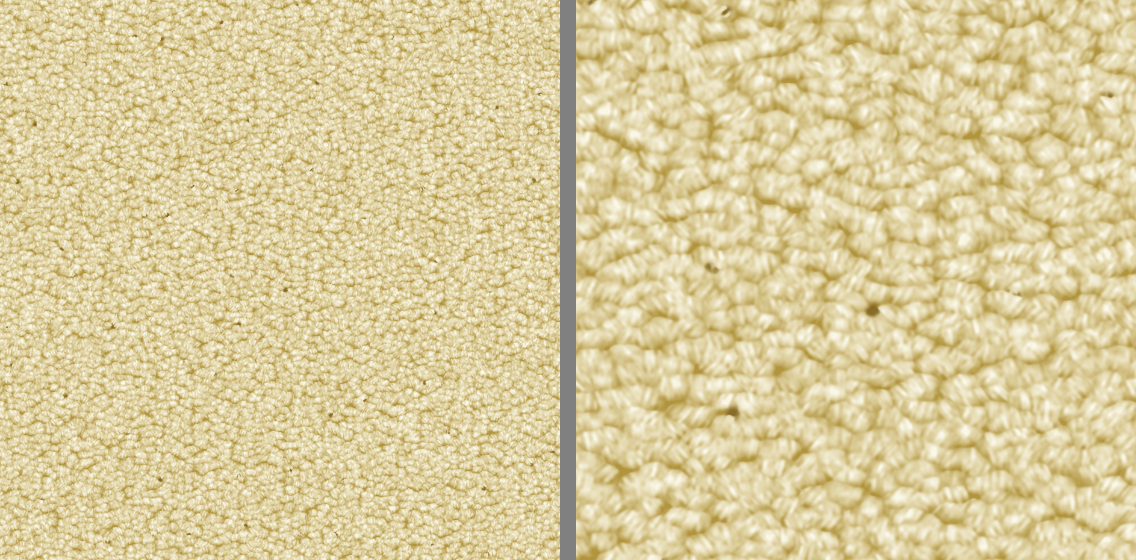
Left: the whole. Right: its middle third, enlarged.
This texture is drawn by a three.js fragment shader. Its source:

```glsl
#define TUFTS vec2(74.0, 94.0)
#define JITTER 0.72
#define SOFTNESS 10.0
#define CREASE 1.35
#define TOP_LIGHT 0.48
#define TUFT_VARIATION 0.2
#define FIBRE 0.78
#define PIT_GRID 11.0
#define PIT_RADIUS 0.006
#define TAN vec3(0.76, 0.67, 0.39)
#define CREAM vec3(0.95, 0.93, 0.84)
#define PIT_BROWN vec3(0.50, 0.39, 0.12)

varying vec2 vUv;

vec3 hash3(vec2 p) {
  vec3 q = fract(p.xyx * vec3(0.1031, 0.1030, 0.0973));
  q += dot(q, q.yxz + 33.33);
  return fract((q.xxy + q.yzz) * q.zyx);
}

float noise(vec2 p) {
  vec2 cell = floor(p);
  vec2 f = fract(p);
  f = f * f * (3.0 - 2.0 * f);
  float low = mix(hash3(cell).x, hash3(cell + vec2(1.0, 0.0)).x, f.x);
  float high = mix(hash3(cell + vec2(0.0, 1.0)).x, hash3(cell + 1.0).x, f.x);
  return mix(low, high, f.y);
}

vec2 rotate(vec2 p, float angle) {
  float c = cos(angle);
  float s = sin(angle);
  return vec2(c * p.x - s * p.y, s * p.x + c * p.y);
}

// Softly blended yarn domes, lit from above and streaked with fibres
float pileTone(vec2 uv) {
  vec2 p = uv * TUFTS;
  vec2 home = floor(p);
  float weightSum = 0.0;
  float shadeSum = 0.0;
  for (int j = -1; j <= 1; j++) {
    for (int i = -1; i <= 1; i++) {
      vec2 cell = home + vec2(float(i), float(j));
      vec3 place = hash3(cell + 17.0);
      vec3 kind = hash3(cell + 211.0);
      // Alternate columns are staggered
      vec2 centre = cell + 0.5 + JITTER * (place.xy - 0.5);
      centre.y += 0.5 * mod(cell.x, 2.0) - 0.25;
      vec2 d = p - centre;
      vec2 e = rotate(d, 1.3 * (place.z - 0.5));
      vec2 stretch = vec2(mix(0.85, 1.12, kind.z), 1.08);
      float depth = dot(e * stretch, e * stretch) - 0.12 * kind.x;
      float weight = exp(-SOFTNESS * depth);
      float streak = noise(vec2(e.x * 5.4, e.y * 1.9) + 90.0 * kind.yz + 10.0);
      float shade = TOP_LIGHT * d.y + TUFT_VARIATION * (kind.y - 0.5)
                  + FIBRE * (streak - 0.5);
      shadeSum += weight * shade;
      weightSum += weight;
    }
  }
  float depth = -log(max(weightSum, 0.00001)) / SOFTNESS;
  return 0.6 + shadeSum / max(weightSum, 0.00001) - CREASE * (depth - 0.07);
}

// Rare small ragged holes
float pitMask(vec2 uv) {
  vec2 cell = floor(uv * PIT_GRID);
  vec3 h = hash3(cell + 401.0);
  vec2 centre = (cell + 0.1 + 0.8 * h.xy) / PIT_GRID;
  float reach = length(uv - centre) / PIT_RADIUS + 0.5 * (noise(uv * 260.0) - 0.5);
  return step(h.z, 0.6) * (1.0 - smoothstep(0.2, 1.0, reach));
}

void main() {
  // Slight warp breaks up the rows
  vec2 warp = vec2(noise(vUv * 29.0 + 5.0), noise(vUv * 33.0 + 71.0)) - 0.5;
  vec2 uv = vUv + 0.005 * warp + 0.1;

  // Tufts, faint mottling and fine fuzz
  float tone = pileTone(uv);
  tone += 0.05 * (noise(vUv * vec2(21.0, 36.0) + 130.0) - 0.5);
  tone += 0.3 * (noise(vUv * 370.0) - 0.5);
  tone = clamp(tone, -0.35, 1.15);

  // Yarn colour, with holes showing only between the tufts
  vec3 colour = mix(TAN, CREAM, tone);
  colour += 0.045 * max(tone * (1.0 - tone), 0.0) * vec3(1.0, 0.8, 0.0);
  float gap = 1.0 - smoothstep(0.25, 0.7, tone);
  colour = mix(colour, PIT_BROWN, 0.9 * gap * pitMask(vUv));
  gl_FragColor = vec4(colour, 1.0);
}
```
